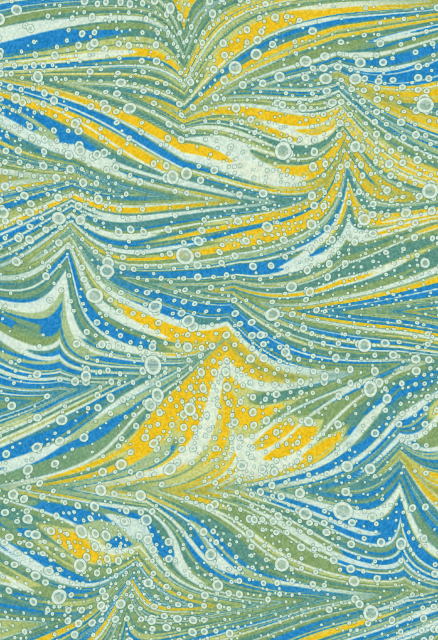
A Shadertoy shader for this pattern:

```glsl
#define SPACING 0.23        // distance between combed spines
#define PULL 0.40           // sideways drag of each spine
#define REACH 0.060         // how far the drag is felt
#define HOOK 0.13           // strength of the vertical strokes
#define BUBBLES 1.0         // amount of bubbles
#define GRAIN 0.11          // paper speckle

const vec3 BLUE   = vec3(0.16, 0.53, 0.77);
const vec3 TEAL   = vec3(0.37, 0.58, 0.52);
const vec3 OLIVE  = vec3(0.53, 0.65, 0.43);
const vec3 STRAW  = vec3(0.79, 0.82, 0.50);
const vec3 YELLOW = vec3(0.93, 0.77, 0.15);
const vec3 PALE   = vec3(0.86, 0.93, 0.86);
const vec3 MIST   = vec3(0.65, 0.76, 0.69);

float hash(vec2 p) {
    vec3 q = fract(p.xyx * 0.1031);
    q += dot(q, q.yzx + 33.33);
    return fract((q.x + q.y) * q.z);
}

float noise(vec2 p) {
    vec2 i = floor(p), f = p - i;
    f = f * f * (3.0 - 2.0 * f);
    return mix(mix(hash(i), hash(i + vec2(1, 0)), f.x),
               mix(hash(i + vec2(0, 1)), hash(i + vec2(1, 1)), f.x), f.y);
}

float twoOctaves(vec2 p) {
    return 0.66 * noise(p) + 0.34 * noise(p * vec2(2.6, 1.4) + 17.3);
}

// Antialiased area above a level
float above(float v, float level) {
    float w = 0.7 * fwidth(v) + 0.004;
    return smoothstep(level - w, level + w, v);
}

// Antialiased contour line that fades when thinner than a pixel
float vein(float v, float level, float halfWidth) {
    float w = fwidth(v) + 0.001;
    float line = 1.0 - smoothstep(max(halfWidth - w, 0.0), halfWidth + w, abs(v - level));
    return line * min(1.0, 2.0 * halfWidth / w);
}

// Vertical strokes, then horizontal combing; z is the distance to a spine
vec3 comb(vec2 p) {
    p += 0.07 * (vec2(noise(p * 3.0), noise(p * 3.0 + 41.0)) - 0.5);
    for (int i = 0; i < 6; i++) {
        float k = float(i);
        vec2 d = p - vec2(fract(0.31 + 0.618 * k), 0.12 + 0.245 * k);
        float side = hash(vec2(k, 5.0)) < 0.5 ? -1.0 : 1.0;
        p.y += side * HOOK * exp(-abs(d.x) / 0.06 - d.y * d.y / 0.026);
    }
    vec3 q = vec3(p, 1.0);
    for (int i = 0; i < 9; i++) {
        float k = float(i);
        float jitter = hash(vec2(k, 11.0)) - 0.5;
        float slope = 0.28 * (hash(vec2(k, 23.0)) - 0.5);
        float d = p.y - (k - 0.5 + 0.5 * jitter) * SPACING - slope * (p.x - 0.5);
        d = sqrt(d * d + 0.00001);
        float side = i % 2 == 0 ? 1.0 : -1.0;
        q.x += side * PULL * (0.75 + 0.5 * hash(vec2(k, 37.0))) * exp(-d / REACH);
        q.z = min(q.z, d);
    }
    return q;
}

// One bubble per cell at most: dark rim, pale ring, misty centre
vec3 bubbles(vec3 col, vec2 p, float cell, vec2 radii, float density) {
    vec2 id = floor(p / cell);
    vec2 seed = id + floor(cell * 9000.0);
    float cluster = smoothstep(0.15, 0.85, noise(id * cell * 5.0 + 7.0));
    float present = step(hash(seed), BUBBLES * density * (0.3 + 1.4 * cluster));
    float pick = hash(seed + 71.0);
    float r = mix(radii.x, radii.y, pick * pick);
    vec2 jitter = vec2(hash(seed + 19.0), hash(seed + 53.0));
    vec2 centre = id * cell + mix(vec2(1.15 * r), vec2(cell - 1.15 * r), jitter);
    float d = length(p - centre) - r;
    float px = 0.7 / iResolution.x;
    float ring = 0.0011 + 0.11 * r;
    float inside = 1.0 - smoothstep(-px, px, d);
    float rim = 1.0 - smoothstep(0.0, 0.0022 + px, abs(d));
    float band = 1.0 - smoothstep(ring - px, ring + px, abs(d + ring));
    col = mix(col, TEAL * 0.9, 0.45 * rim * present);
    col = mix(col, MIST, 0.7 * inside * present);
    return mix(col, PALE, 0.92 * band * present);
}

void mainImage(out vec4 fragColor, in vec2 fragCoord) {
    vec2 p = fragCoord / iResolution.x;
    vec3 q = comb(p);

    // Coordinates across and along the drawn-out paint
    vec2 u = vec2(q.x + 0.12 * noise(q.xy * 3.0), q.y);
    float strand = noise(u * vec2(46.0, 4.0) + 3.0);
    float bluePaint = twoOctaves(u * vec2(9.0, 4.0) + 20.0);
    float yellowPaint = twoOctaves(u * vec2(11.0, 5.0) + 60.0);
    float palePaint = noise(u * vec2(17.0, 4.0) + 90.0);
    float greenPaint = noise(u * vec2(25.0, 5.0) + 130.0);

    // Layers of paint
    vec3 green = mix(TEAL, OLIVE, above(strand, 0.48));
    vec3 col = mix(green, BLUE, above(bluePaint, 0.47));
    col = mix(col, green, 0.85 * vein(greenPaint, 0.5, 0.09));
    col = mix(col, OLIVE, above(yellowPaint, 0.56));
    col = mix(col, STRAW, above(yellowPaint, 0.59));
    col = mix(col, YELLOW, above(yellowPaint, 0.63));
    col = mix(col, STRAW, 0.8 * vein(greenPaint, 0.78, 0.06));
    col = mix(col, PALE, 0.95 * vein(palePaint, 0.56, 0.055));
    col = mix(col, PALE, 0.9 * above(palePaint, 0.87));
    col = mix(col, green, 0.75 * exp(-q.z / 0.012));

    // Scattered bubbles, fine to coarse
    vec2 b = p + 0.03 * vec2(noise(p * 6.0), noise(p * 6.0 + 31.0));
    col = bubbles(col, b, 0.0145, vec2(0.0024, 0.0042), 0.36);
    col = bubbles(col, b + 0.37, 0.028, vec2(0.0045, 0.0095), 0.55);
    col = bubbles(col, b + 0.71, 0.052, vec2(0.0085, 0.0145), 0.30);
    col = bubbles(col, b + 0.93, 0.110, vec2(0.0140, 0.0220), 0.22);

    col += GRAIN * (noise(p * 260.0) - 0.5);
    fragColor = vec4(clamp(col, 0.0, 1.0), 1.0);
}
```
